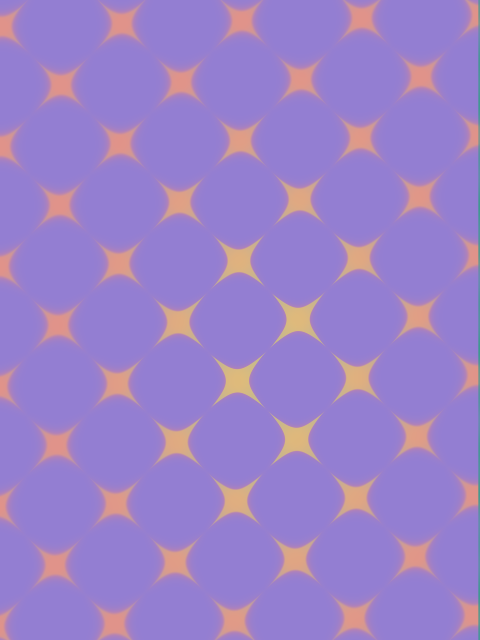
Reproduce this pattern procedurally as a Shadertoy shader.

```glsl
const vec3 VIOLET = vec3(0.575, 0.495, 0.825);
const vec3 HALO   = vec3(0.80, 0.52, 0.63);
const vec3 GOLD   = vec3(0.87, 0.74, 0.48);
const vec3 CORAL  = vec3(0.88, 0.575, 0.54);
const vec3 OLIVE  = vec3(0.79, 0.73, 0.54);
const vec3 DUSK   = vec3(0.77, 0.60, 0.62);
const vec3 TEAL   = vec3(0.24, 0.60, 0.56);

// Offset to the nearest point of a staggered lattice, in column spacings
vec2 staggeredCell(vec2 p) {
    vec2 diagonal = vec2(p.x - p.y, p.x + p.y);
    vec2 k = fract(diagonal + 0.5) - 0.5;
    return 0.5 * vec2(k.x + k.y, k.y - k.x);
}

// Four diagonal arms bounded by hyperbolas; negative inside
float starField(vec2 p, float waist, float tip) {
    vec2 a = abs(p);
    float nearAxis = min(a.x, a.y);
    float spread = 1.0 - waist * waist / (tip * tip);
    return max(a.x, a.y) - sqrt(waist * waist + spread * nearAxis * nearAxis);
}

// Thin worn line along the right border
float borderWear(vec2 uv, float width) {
    float ripple = 0.75 + 0.15 * sin(uv.y * 31.0) + 0.10 * sin(uv.y * 83.0 + 1.7);
    return ripple * smoothstep(1.0 - width, 1.0 - 0.4 * width, uv.x);
}

void mainImage(out vec4 fragColor, in vec2 fragCoord) {
    vec2 p = fragCoord / iResolution.y;

    // Slightly skewed lattice
    mat2 basis = mat2(0.1875, 0.0044, 0.0023, 0.1875);
    vec2 cell = staggeredCell(inverse(basis) * (p - vec2(0.371, 0.405)));
    float pixel = 1.0 / (iResolution.y * basis[0][0]);

    // Colour and blur drift away from a focal point
    float drift = smoothstep(0.0, 0.36, length((p - vec2(0.425, 0.42)) * vec2(1.0, 0.65)));
    float softness = max(pixel, mix(0.006, 0.034, drift));

    float d = starField(cell, 0.1, 0.232);
    float reach = length(cell);
    float star = 1.0 - smoothstep(-softness, 0.3 * pixel, d);

    // Warm glow around the waist of each star
    float glow = exp(-max(d, 0.0) / mix(0.024, 0.038, drift)) * exp(-18.0 * reach * reach);
    vec3 color = mix(VIOLET, HALO, 0.62 * glow);

    // Bright heart fading into muted arms
    vec3 heart = mix(GOLD, CORAL, drift);
    vec3 arms = mix(OLIVE, DUSK, drift);
    color = mix(color, mix(heart, arms, smoothstep(0.03, 0.22, reach)), star);

    color = mix(color, TEAL, borderWear(fragCoord / iResolution.xy, 0.005));
    fragColor = vec4(color, 1.0);
}
```
